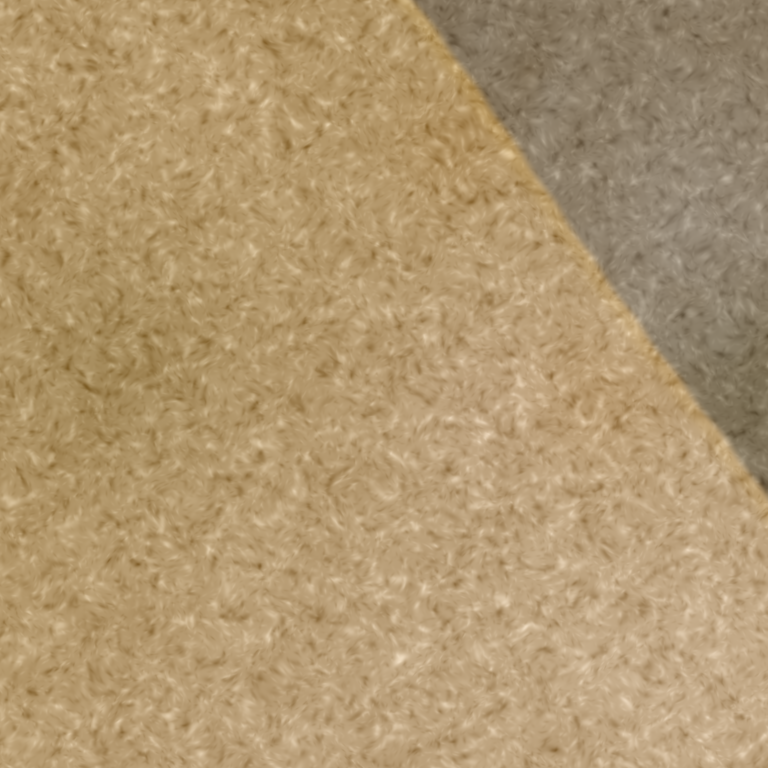
A three.js fragment shader for this texture:

```glsl
varying vec2 vUv;

#define FLAKE_SCALE 54.0
#define FLAKE_CONTRAST 0.125
#define MOTTLE_CONTRAST 0.035
#define EDGE_TOP vec2(0.537, 1.0)
#define EDGE_END vec2(1.0, 0.347)
#define EDGE_SOFTNESS 0.007
#define SAND vec3(0.700, 0.590, 0.410)
#define PALE_SAND vec3(0.765, 0.665, 0.545)
#define SHADE vec3(0.545, 0.485, 0.395)
#define PALE_SHADE vec3(0.590, 0.540, 0.470)
#define DEEP_SHADE vec3(0.465, 0.415, 0.310)

vec3 hash3(vec2 cell) {
  vec3 q = fract(cell.xyx * vec3(0.1031, 0.1030, 0.0973));
  q += dot(q, q.yxz + 33.33);
  return fract((q.xxy + q.yzz) * q.zyx);
}

// Cellular noise: one soft, randomly turned flake per cell, light or dark
float flakes(vec2 p) {
  vec2 cell = floor(p);
  float sum = 0.0;
  for (int y = -1; y <= 1; y++) {
    for (int x = -1; x <= 1; x++) {
      vec2 id = cell + vec2(float(x), float(y));
      vec3 rnd = hash3(id);
      float tone = hash3(id + 71.0).x * 2.0 - 1.0;
      vec2 d = p - id - rnd.xy;
      float angle = rnd.z * 3.14159;
      vec2 axis = vec2(cos(angle), sin(angle));
      float along = dot(d, axis);
      float across = dot(d, vec2(-axis.y, axis.x));
      sum += tone * exp(-4.5 * along * along - 19.0 * across * across);
    }
  }
  return sum;
}

float glow(vec2 p, vec2 center, float radius) {
  vec2 d = (p - center) / radius;
  return exp(-dot(d, d));
}

void main() {
  vec2 p = vUv;

  // Signed distance to the slanted border, positive on the shaded side
  vec2 dir = normalize(EDGE_END - EDGE_TOP);
  float border = dot(p - EDGE_TOP, vec2(-dir.y, dir.x));
  border += 0.003 * sin(p.y * 11.0 + 1.0) + 0.0012 * sin(p.y * 83.0);
  float shaded = smoothstep(-EDGE_SOFTNESS, EDGE_SOFTNESS, border);

  // Broad colour drift of the sunlit area
  float pale = smoothstep(0.45, 1.25, p.x + 0.75 * (1.0 - p.y));
  vec3 lit = mix(SAND, PALE_SAND, 0.55 * pale);
  lit += vec3(0.035, 0.04, 0.055) * glow(p, vec2(0.90, 0.13), 0.20);
  lit += vec3(0.025, 0.025, 0.04) * glow(p, vec2(0.63, 0.48), 0.11);
  lit += vec3(0.025, 0.025, 0.03) * glow(p, vec2(0.30, 0.88), 0.09);
  lit -= vec3(0.040, 0.030, 0.035) * glow(p, vec2(0.14, 0.53), 0.17);
  lit -= vec3(0.015, 0.030, 0.050) * glow(p, vec2(0.60, 0.81), 0.09);
  lit -= vec3(0.015, 0.030, 0.050) * glow(p, vec2(0.78, 0.48), 0.10);

  // Broad colour drift of the shaded area
  vec3 shade = mix(SHADE, PALE_SHADE, glow(p, vec2(0.92, 0.70), 0.15));
  shade = mix(shade, DEEP_SHADE, 0.9 * glow(p, vec2(1.0, 0.49), 0.13));
  shade -= 0.025 * glow(p, vec2(0.62, 0.98), 0.12);

  // Warm rim along the lit side of the border
  lit += vec3(0.010, 0.0, -0.035) * exp(-pow((border + 0.010) / 0.012, 2.0));
  vec3 color = mix(lit, shade, shaded);

  // Fibres at several sizes over soft mottling
  vec2 warp = 0.004 * sin(p.yx * vec2(61.0, 53.0) + 2.0 * sin(p * 27.0));
  vec2 q = (p + warp) * FLAKE_SCALE;
  float grain = flakes(q) + 0.75 * flakes(q * 1.63 + 17.0) + 0.4 * flakes(q * 2.7 + 43.0);
  float mottle = flakes(p * 9.0 + 5.0) + 0.7 * flakes(p * 21.0 + 29.0);

  vec3 grainTint = mix(vec3(0.88, 1.0, 1.16), vec3(0.92, 0.95, 0.96), shaded);
  color += grain * FLAKE_CONTRAST * mix(1.0, 0.85, shaded) * grainTint;
  color += mottle * MOTTLE_CONTRAST * vec3(0.85, 1.0, 1.2);

  gl_FragColor = vec4(clamp(color, 0.0, 1.0), 1.0);
}
```
